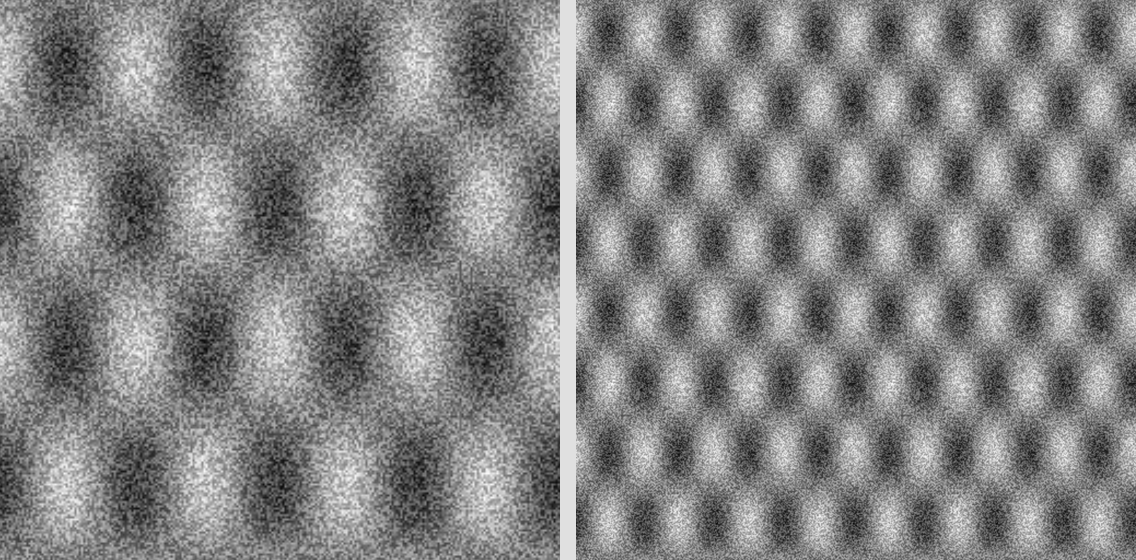
Left: one tile. Right: repeated 2 by 2.
A WebGL 1 fragment shader for this pattern:

```glsl
precision highp float;
// Soft grey ovals, light and dark in a checkered order, under soft film grain.
// The ovals are a product of two sine waves with whole numbers of periods;
// the grain is value noise on a lattice that wraps at the canvas edges.

uniform vec2 u_resolution;

const float TAU = 6.2831853;
const vec2 WAVE_COUNT = vec2(4.0, 2.0);     // full periods across and down
const vec2 WAVE_SHIFT = vec2(-0.007, 0.01); // offset of the ovals on the canvas
const float MID_GREY = 0.508;
const float WAVE_CONTRAST = 0.26;
const float GRAIN_CELLS = 256.0;
const float GRAIN_CONTRAST = 0.23;

// Pseudo-random value from 0 to 1 for a lattice cell
float hash(vec2 cell) {
  vec3 p = fract(cell.xyx * vec3(0.1031, 0.1030, 0.0973));
  p += dot(p, p.yzx + 33.33);
  return fract((p.x + p.y) * p.z);
}

// Hash of a cell, repeating after a whole number of cells
float wrappedHash(vec2 cell, float cells) {
  return hash(mod(cell, cells));
}

// Tiling value noise, with lattice points at the cell centres
float grain(vec2 uv, float cells) {
  vec2 p = uv * cells - 0.5;
  vec2 cell = floor(p);
  vec2 blend = fract(p);
  float lower = mix(wrappedHash(cell, cells),
                    wrappedHash(cell + vec2(1.0, 0.0), cells), blend.x);
  float upper = mix(wrappedHash(cell + vec2(0.0, 1.0), cells),
                    wrappedHash(cell + vec2(1.0, 1.0), cells), blend.x);
  return mix(lower, upper, blend.y);
}

// Alternating light and dark ovals, from -1 to 1
float ovals(vec2 uv, vec2 count) {
  vec2 phase = TAU * count * uv;
  return -cos(phase.x) * sin(phase.y);
}

void main() {
  vec2 uv = gl_FragCoord.xy / u_resolution;
  float wave = ovals(uv - WAVE_SHIFT, WAVE_COUNT);
  float speckle = 2.0 * grain(uv, GRAIN_CELLS) - 1.0;
  float grey = MID_GREY + WAVE_CONTRAST * wave + GRAIN_CONTRAST * speckle;
  gl_FragColor = vec4(vec3(clamp(grey, 0.0, 1.0)), 1.0);
}
```
